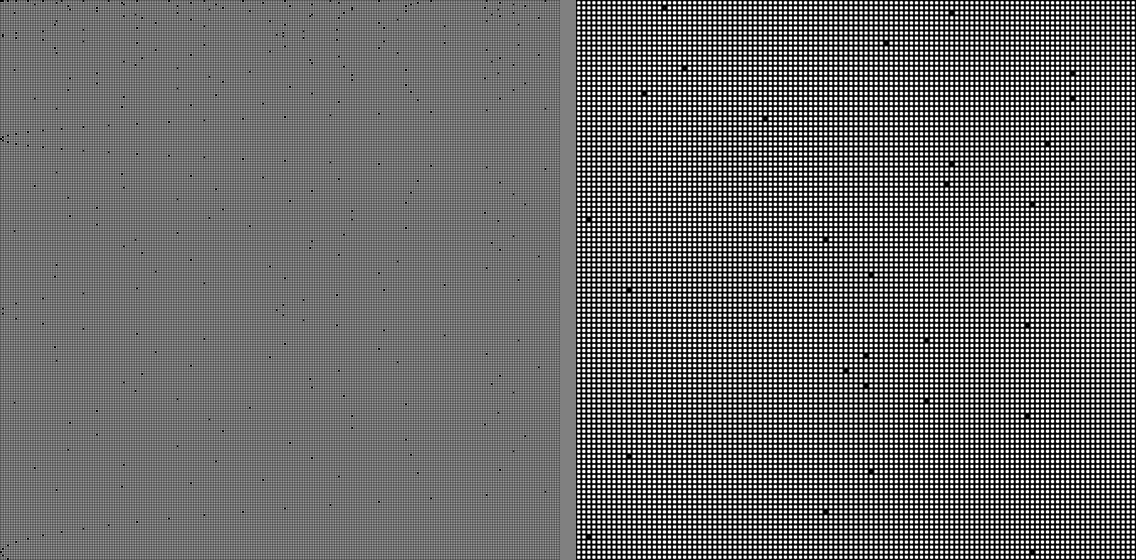
Left: the whole. Right: its middle third, enlarged.
Reproduce this pattern procedurally as a WebGL 1 fragment shader.

```glsl
precision highp float;
// Fine grid of white squares on black, with the perfect-square cells left empty.

uniform vec2 u_resolution;

const float GRID_UNITS = 1000.0;        // canvas side in gap widths
const float CELL = 3.0;                 // one unit of gap, then two of square
const float NUMBERED_COLUMNS = 328.0;
const float LOBES = 3.0;
const float PI = 3.14159;
const vec3 GROUND = vec3(0.0);
const vec3 SQUARE = vec3(1.0);

// 1.0 when n is the square of a whole number
float isPerfectSquare(float n) {
  float root = floor(sqrt(n) + 0.5);
  return 1.0 - step(0.5, abs(root * root - n));
}

// Cells are numbered row by row from the top left
float isFilled(vec2 cell, float columns) {
  float numbered = 1.0 - step(columns - 0.5, cell.x);
  return 1.0 - numbered * isPerfectSquare(cell.y * columns + cell.x);
}

// Windowed sinc: smooths away detail finer than a pixel
float lanczos(float x, float lobes) {
  float t = abs(x);
  if (t < 0.001) return 1.0;
  if (t >= lobes) return 0.0;
  float angle = PI * t;
  return lobes * sin(angle) * sin(angle / lobes) / (angle * angle);
}

// Filter weight of the unit starting at a position, zero off the canvas
float unitWeight(float start, float center, float filterSize) {
  float inside = step(0.0, start) * step(start, GRID_UNITS - 1.0);
  return inside * lanczos((start + 0.5 - center) / filterSize, LOBES);
}

// Weights of one cell along an axis: x is its square, y is square plus gap
vec2 cellWeight(float cell, float center, float filterSize) {
  float start = cell * CELL;
  float gap = unitWeight(start, center, filterSize);
  float lit = unitWeight(start + 1.0, center, filterSize)
            + unitWeight(start + 2.0, center, filterSize);
  return vec2(lit, lit + gap);
}

void main() {
  // Pixel position in grid units, measured from the top left
  vec2 unitsPerPixel = GRID_UNITS / u_resolution;
  vec2 center = vec2(gl_FragCoord.x, u_resolution.y - gl_FragCoord.y) * unitsPerPixel;
  vec2 filterSize = max(unitsPerPixel, vec2(1.0));
  vec2 firstCell = floor((center - LOBES * filterSize) / CELL);
  vec2 lastCell = floor((center + LOBES * filterSize) / CELL);

  // Weighted average over the cells within reach of the filter
  float light = 0.0;
  float total = 0.0;
  for (int row = 0; row < 10; row++) {
    float cellY = firstCell.y + float(row);
    if (cellY > lastCell.y) break;
    vec2 weightY = cellWeight(cellY, center.y, filterSize.y);
    for (int column = 0; column < 10; column++) {
      float cellX = firstCell.x + float(column);
      if (cellX > lastCell.x) break;
      vec2 weight = weightY * cellWeight(cellX, center.x, filterSize.x);
      float filled = 0.0;
      if (cellX >= 0.0 && cellY >= 0.0) {
        filled = isFilled(vec2(cellX, cellY), NUMBERED_COLUMNS);
      }
      light += filled * weight.x;
      total += weight.y;
    }
  }

  gl_FragColor = vec4(mix(GROUND, SQUARE, clamp(light / total, 0.0, 1.0)), 1.0);
}
```
